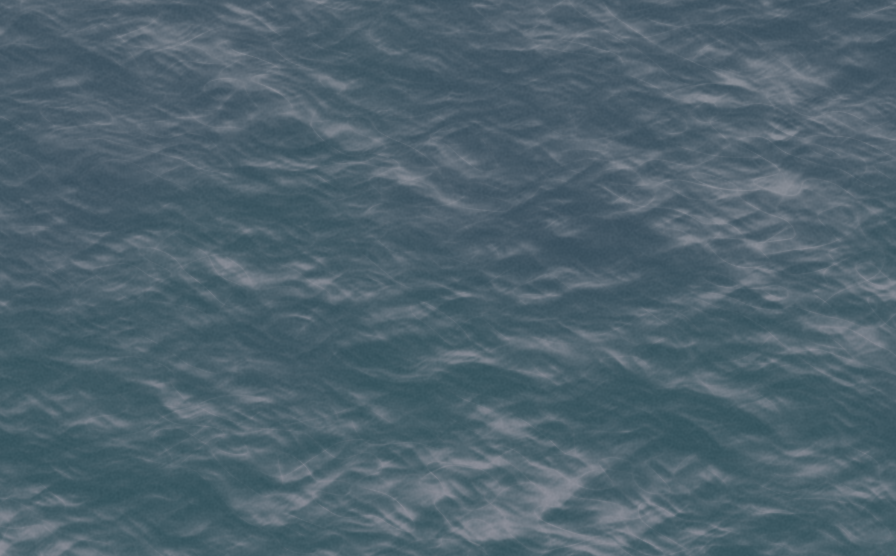
Reproduce this texture procedurally as a Shadertoy shader.

```glsl
// Hazy grey-blue open sea seen from above, with crossing choppy wavelets and pale sheen.

// Two random values in -1..1 per lattice point, without sine.
vec2 hashGradient(vec2 cell) {
    vec3 h = fract(cell.xyx * vec3(0.1031, 0.1030, 0.0973));
    h += dot(h, h.yzx + 33.33);
    return fract((h.xx + h.yz) * h.zy) * 2.0 - 1.0;
}

// Gradient noise, roughly -0.8..0.8.
float noise(vec2 p) {
    vec2 i = floor(p), f = fract(p);
    vec2 u = f * f * f * (f * (f * 6.0 - 15.0) + 10.0);
    vec2 o = vec2(0.0, 1.0);
    float low = mix(dot(hashGradient(i), f),
                    dot(hashGradient(i + o.yx), f - o.yx), u.x);
    float high = mix(dot(hashGradient(i + o.xy), f - o.xy),
                     dot(hashGradient(i + 1.0), f - 1.0), u.x);
    return 1.22 * mix(low, high, u.y);
}

// Wide cells, leaning left or right so that wave trains cross.
vec2 waveCoord(vec2 p, float lean) {
    return vec2(p.x * 0.48, p.y + lean * p.x);
}

// Sum of peaked ridges; the middle octaves are the steepest.
float seaHeight(vec2 p) {
    float height = 0.0, freq = 3.4, lean = 0.24;
    for (int i = 0; i < 6; i++) {
        float k = float(i);
        float steepness = 0.72 - 0.06 * (k - 2.4) * (k - 2.4);
        float n = noise(waveCoord(p, lean) * freq + 17.3 * k + 5.0);
        height -= steepness / freq * sqrt(n * n + 0.006);
        freq *= 1.85;
        lean = -lean * 1.06;
    }
    return height;
}

void mainImage(out vec4 fragColor, in vec2 fragCoord) {
    vec2 uv = fragCoord / iResolution.y;

    // Slight foreshortening, then a warp that bends the crests.
    vec2 p = vec2(uv.x, uv.y + 0.1 * uv.y * uv.y);
    p += 0.024 * vec2(noise(p * 5.0 + 40.0), noise(p * vec2(4.0, 6.0) + 71.0));
    p += 0.007 * vec2(noise(p * 17.0 + 9.0), noise(p * vec2(13.0, 19.0) + 23.0));

    // Faces tilted away reflect the sky, faces tilted nearer stay dark.
    vec2 stepUp = vec2(0.0008, 0.003);
    float tilt = (seaHeight(p - stepUp) - seaHeight(p + stepUp)) / (2.0 * stepUp.y);

    // Broad bands of sheen and thin bright filaments.
    float sheen = noise(waveCoord(p, 0.12) * 4.2 + 3.7);
    float filament = exp(-14.0 * abs(noise(waveCoord(p, -0.2) * 15.0 + 61.0)))
                   + exp(-14.0 * abs(noise(waveCoord(p, 0.32) * 21.0 + 87.0))) - 0.4;
    float glow = 0.95 * tilt + 1.6 * sheen + (0.55 + 0.6 * sheen) * filament;

    // Skewed tone: much dark water, few pale crests.
    float pale = 1.25 * tanh(0.28 * exp(0.85 * glow) / 1.25);

    // Teal water near, bluer water far away.
    float distant = smoothstep(0.1, 0.95, uv.y + 0.6 * noise(uv * 2.3 + 12.0));
    vec3 water = mix(vec3(0.205, 0.326, 0.365), vec3(0.228, 0.314, 0.370), distant);
    vec3 color = mix(water, vec3(0.470, 0.505, 0.545), pale);

    // Fine haze grain.
    color += 0.022 * noise(uv * 190.0) + 0.012 * noise(uv * 90.0 + 31.0);
    fragColor = vec4(color, 1.0);
}
```
